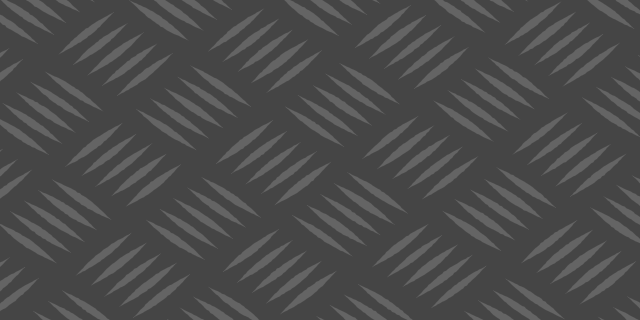
Reproduce this texture procedurally as a WebGL 2 fragment shader.

```glsl
#version 300 es
precision highp float;

uniform vec2 u_resolution;
out vec4 outColor;

const vec3 PLATE = vec3(0.272);
const vec3 RIDGE = vec3(0.392);

// Lattice of the tread, in units of the canvas height
const vec2 ACROSS = vec2(0.4646, 0.0125);
const vec2 UP = vec2(-0.0255, 0.3435);
const vec2 ORIGIN = vec2(0.8518, 0.4956);
const float RIDGE_HALF_WIDTH = 0.012;

float hash(vec2 p) {
  vec3 q = fract(p.xyx * vec3(0.1031, 0.1030, 0.0973));
  q += dot(q, q.yzx + 33.33);
  return fract((q.x + q.y) * q.z);
}

float signedHash(vec2 p) {
  return 2.0 * hash(p) - 1.0;
}

float edgeNoise(float x, float seed) {
  float cell = floor(x);
  float blend = smoothstep(0.0, 1.0, x - cell);
  return mix(signedHash(vec2(cell, seed)), signedHash(vec2(cell + 1.0, seed)), blend);
}

// Distance to a spindle with fine pointed ends
float spindle(vec2 p, vec2 halfAxis, float halfWidth, float seed) {
  float halfLength = length(halfAxis);
  vec2 dir = halfAxis / halfLength;
  float along = dot(p, dir) / halfLength;
  float side = dot(p, vec2(-dir.y, dir.x));
  float taper = pow(max(1.0 - along * along, 0.0), 1.2);
  float rough = 0.0011 * edgeNoise(along * 14.0, seed + step(0.0, side) * 7.0);
  float beyond = max(abs(along) - 1.0, 0.0) * halfLength;
  return length(vec2(beyond, side)) - taper * halfWidth - rough * sqrt(taper);
}

// Five parallel ridges in every lattice cell
float ridgeGroup(vec2 p, vec2 center, vec2 halfAxis, vec2 spacing, float seed) {
  mat2 lattice = mat2(ACROSS, UP);
  vec2 id = floor(inverse(lattice) * (p - center) + 0.5);
  vec2 cellSeed = id + 40.0 + seed;
  vec2 local = p - center - lattice * id;
  local -= 0.004 * vec2(signedHash(cellSeed), signedHash(cellSeed.yx + 9.0));
  float dist = 1.0;
  for (int i = -2; i <= 2; i++) {
    float k = float(i);
    vec2 ridgeSeed = cellSeed * 3.0 + vec2(k * 5.0, k * 11.0);
    float slide = 0.025 * signedHash(ridgeSeed);
    float stretch = 1.0 + 0.025 * signedHash(ridgeSeed + 17.0);
    float width = RIDGE_HALF_WIDTH * (1.0 + 0.08 * signedHash(ridgeSeed + 31.0));
    vec2 q = local - k * spacing - slide * halfAxis;
    dist = min(dist, spindle(q, halfAxis * stretch, width, hash(ridgeSeed) * 90.0));
  }
  return dist;
}

void main() {
  vec2 p = gl_FragCoord.xy / u_resolution.y;
  float softness = 0.7 / u_resolution.y;

  // Rising and falling groups interlock half a cell apart
  float rising = ridgeGroup(p, ORIGIN, vec2(0.0867, 0.0664), vec2(0.0458, -0.0322), 0.0);
  float falling = ridgeGroup(p, ORIGIN + 0.5 * (ACROSS + UP),
                             vec2(0.0924, -0.0630), vec2(0.0434, 0.0333), 23.0);

  float cover = 1.0 - smoothstep(-softness, softness, min(rising, falling));
  outColor = vec4(mix(PLATE, RIDGE, cover), 1.0);
}
```
